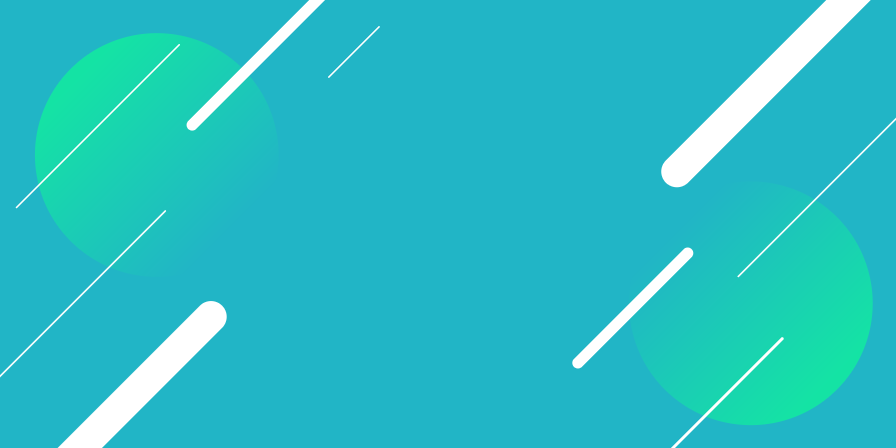
Write a Shadertoy shader that draws this background.

```glsl
const vec3 TEAL = vec3(0.13, 0.71, 0.775);
const vec3 MINT = vec3(0.08, 0.89, 0.645);
const vec3 WHITE = vec3(1.0);

// Antialiased coverage of a signed distance
float coverage(float dist) {
    return clamp(0.5 - dist * iResolution.y, 0.0, 1.0);
}

// Round-capped diagonal bar rising to the right from its lower end
float bar(vec2 p, vec2 start, float rise, float radius) {
    vec2 q = p - start;
    float along = clamp(0.5 * (q.x + q.y), 0.0, rise);
    return length(q - along) - radius;
}

// Disc that fades into the background against the given direction
vec3 paintDisc(vec3 color, vec2 p, vec2 center, vec2 brightSide) {
    const float radius = 0.272;
    vec2 q = p - center;
    float t = dot(q, normalize(brightSide)) / radius;
    float glow = clamp((t + 0.85) / 1.75, 0.0, 1.0);
    return mix(color, MINT, glow * coverage(length(q) - radius));
}

void mainImage(out vec4 fragColor, in vec2 fragCoord) {
    vec2 p = fragCoord / iResolution.y;

    // Gradient discs
    vec3 color = paintDisc(TEAL, p, vec2(0.350, 0.654), vec2(-1.0, 1.0));
    color = paintDisc(color, p, vec2(1.676, 0.323), vec2(1.0, -1.0));

    // Thick and medium bars
    float d = bar(p, vec2(1.511, 0.617), 0.6, 0.035);
    d = min(d, bar(p, vec2(0.071, -0.107), 0.4, 0.035));
    d = min(d, bar(p, vec2(0.429, 0.721), 0.4, 0.0125));
    d = min(d, bar(p, vec2(1.290, 0.190), 0.245, 0.0125));

    // Fine lines
    d = min(d, bar(p, vec2(0.037, 0.537), 0.363, 0.0018));
    d = min(d, bar(p, vec2(0.734, 0.828), 0.112, 0.0018));
    d = min(d, bar(p, vec2(-0.060, 0.100), 0.429, 0.0018));
    d = min(d, bar(p, vec2(1.648, 0.383), 0.450, 0.0018));
    d = min(d, bar(p, vec2(1.402, -0.100), 0.344, 0.0033));

    fragColor = vec4(mix(color, WHITE, coverage(d)), 1.0);
}
```
